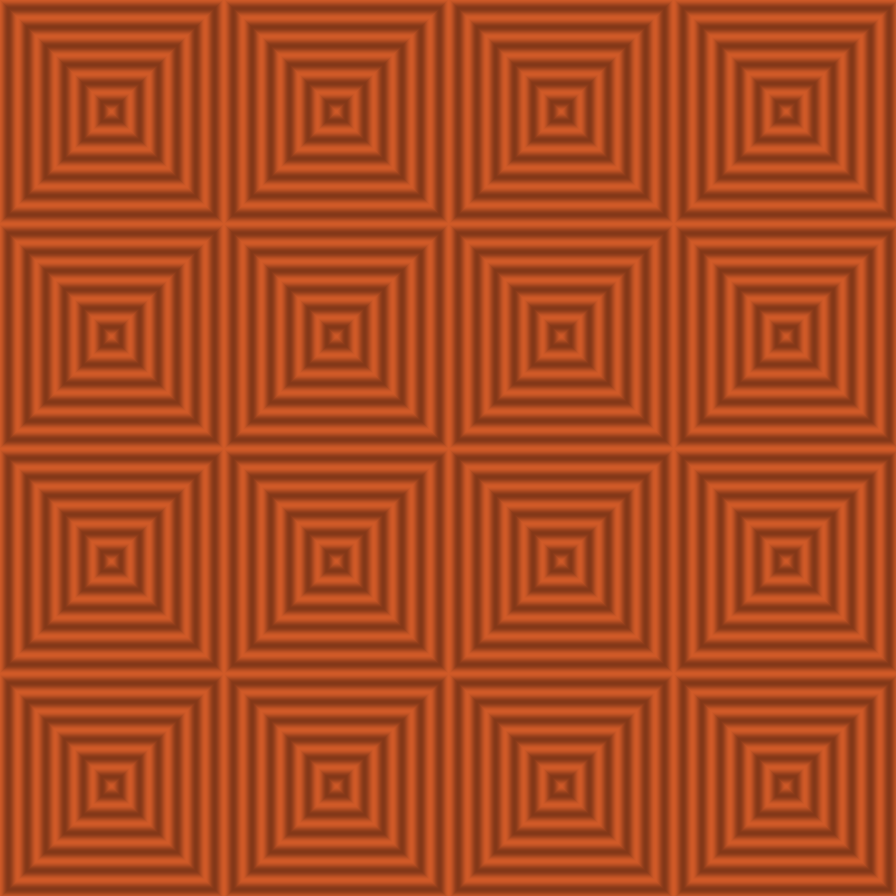
Give the GLSL for this pattern, as a WebGL 1 fragment shader.

```glsl
precision highp float;
// Square tiles, about four across and four down, each filled with six
// concentric dark rings on orange. The rings are a cosine of the
// square (Chebyshev) distance from the tile centre, so edges are soft.

uniform vec2 u_resolution;

// Distance from the tile centre: 0 in the middle, 0.5 at the border.
float squareDistance(vec2 tileUv) {
  vec2 offset = abs(tileUv - 0.5);
  return max(offset.x, offset.y);
}

void main() {
  vec2 uv = gl_FragCoord.xy / u_resolution;
  uv.y = 1.0 - uv.y; // tiles are laid from the top left

  // Tiles slightly larger than a quarter of the canvas
  vec2 tileUv = fract((uv + 0.001) / 0.251);

  // Twelve waves per tile width, light at both centre and border
  float wave = 0.5 + 0.5 * cos(6.28319 * 12.0 * squareDistance(tileUv));

  vec3 darkRust = vec3(0.514, 0.218, 0.095);
  vec3 orange = vec3(0.816, 0.352, 0.155);
  gl_FragColor = vec4(mix(darkRust, orange, wave), 1.0);
}
```
